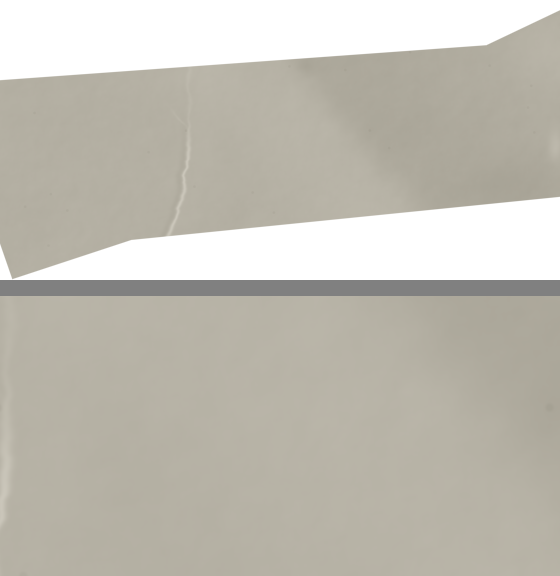
Top: the whole. Bottom: its middle third, enlarged.
This texture is drawn by a WebGL 1 fragment shader. Its source:

```glsl
precision highp float;
// A torn strip of warm grey paper lying on white, with a pale crease and a soft fold.
// Half-planes cut the outline; embossed noise, ridges and soft blobs shade the sheet.

uniform vec2 u_resolution;

const vec3 WHITE = vec3(1.0);
const vec3 PAPER = vec3(0.704, 0.687, 0.637);
const vec3 SHADE_TINT = vec3(1.0, 1.0, 1.03);

float hash(vec2 p) {
  vec3 q = fract(vec3(p.xyx) * 0.1031);
  q += dot(q, q.yzx + 33.33);
  return fract((q.x + q.y) * q.z);
}

float noise(vec2 p) {
  vec2 cell = floor(p);
  vec2 f = fract(p);
  f = f * f * (3.0 - 2.0 * f);
  float low = mix(hash(cell), hash(cell + vec2(1.0, 0.0)), f.x);
  float high = mix(hash(cell + vec2(0.0, 1.0)), hash(cell + 1.0), f.x);
  return mix(low, high, f.y);
}

float fbm(vec2 p) {
  float sum = 0.0;
  float weight = 0.5;
  for (int i = 0; i < 4; i++) {
    sum += weight * noise(p);
    p = mat2(1.6, 1.2, -1.2, 1.6) * p + 17.3;
    weight *= 0.5;
  }
  return sum;
}

// Signed distance to the line a-b, positive on its left.
float lineSide(vec2 p, vec2 a, vec2 b) {
  vec2 along = normalize(b - a);
  return along.x * (p.y - a.y) - along.y * (p.x - a.x);
}

float bell(float d, float width) {
  return exp(-d * d / (width * width));
}

float blob(vec2 p, vec2 center, vec2 size) {
  vec2 q = (p - center) / size;
  return exp(-dot(q, q));
}

// Positive inside the strip.
float stripDistance(vec2 p) {
  vec2 topBend = vec2(1.737, 0.8385);
  vec2 baseBend = vec2(0.469, 0.143);
  vec2 tip = vec2(0.044, 0.003);
  float top = max(lineSide(p, topBend, vec2(0.0, 0.7135)),
                  lineSide(p, vec2(2.0, 0.9635), topBend));
  float base = max(lineSide(p, tip, baseBend),
                   lineSide(p, baseBend, vec2(2.0, 0.297)));
  float left = lineSide(p, vec2(0.0, 0.13), tip);
  return min(min(top, base), left);
}

// Pale vertical crease, strong below and faint and ragged above.
float creaseShade(vec2 p) {
  float drop = max(0.48 - p.y, 0.0);
  float jitter = (fbm(vec2(p.y * 16.0, 4.0)) - 0.47) * 0.035;
  float d = p.x - (0.672 - 0.75 * drop * drop + jitter);
  float strength = mix(1.0, 0.2, smoothstep(0.42, 0.6, p.y));
  float width = 0.005 + 0.004 * noise(vec2(p.y * 22.0, 9.0));
  float ridge = 0.085 * bell(d, width) - 0.022 * bell(d + 0.017, 0.012);
  float branch = p.x - 0.615 - 0.9 * (0.6 - p.y) - jitter;
  float reach = blob(p, vec2(0.64, 0.57), vec2(0.04));
  return strength * ridge + 0.02 * bell(branch, 0.006) * reach
       + 0.007 * bell(d - 0.05, 0.06);
}

// Broad diagonal fold: a lit left slope falling into shadow.
float foldShade(vec2 p) {
  vec2 normal = vec2(0.766, 0.643);
  float d = dot(p - vec2(1.06, 0.77), normal);
  d += (fbm(p * 3.0) - 0.47) * 0.07;
  float shadow = smoothstep(-0.06, 0.07, d) * (1.0 - 0.6 * smoothstep(0.08, 0.5, d));
  return 0.016 * bell(d + 0.16, 0.2) - 0.034 * shadow;
}

// Dents and highlights at the curled right end and along the top edge.
float dentShade(vec2 p) {
  float curl = 0.032 * blob(p, vec2(1.96, 0.83), vec2(0.17, 0.16));
  float glint = 0.05 * blob(p, vec2(1.985, 0.48), vec2(0.025, 0.06));
  float hollow = -0.024 * blob(p, vec2(1.85, 0.33), vec2(0.17, 0.1));
  float pinch = -0.025 * blob(p, vec2(1.09, 0.765), vec2(0.03, 0.025));
  return curl + glint + hollow + pinch;
}

// Crumple lit from the upper left, by differencing a height field.
float crumpleShade(vec2 p, float scale) {
  vec2 toLight = vec2(-0.12, 0.1);
  return fbm(p * scale) - fbm(p * scale + toLight);
}

// Sparse small dark flecks, one at most per cell.
float flecks(vec2 p) {
  vec2 cell = floor(p * 14.0);
  vec2 center = 0.25 + 0.5 * vec2(hash(cell + 3.1), hash(cell + 7.7));
  float d = length(fract(p * 14.0) - center);
  return step(0.9, hash(cell + 21.0)) * (1.0 - smoothstep(0.03, 0.1, d));
}

void main() {
  vec2 p = gl_FragCoord.xy / u_resolution.y;
  float edge = 0.75 / u_resolution.y;

  float shade = creaseShade(p) + foldShade(p) + dentShade(p);
  shade += 0.035 * crumpleShade(p, 6.0) + 0.018 * crumpleShade(p + 5.0, 24.0);
  shade += 0.012 * (fbm(p * 4.0 + 31.0) - 0.47);
  shade += 0.009 * (fbm(p * 45.0) - 0.47) - 0.022 * flecks(p);

  vec3 paper = PAPER + shade * SHADE_TINT;
  float inside = smoothstep(-edge, edge, stripDistance(p));
  gl_FragColor = vec4(mix(WHITE, paper, inside), 1.0);
}
```
